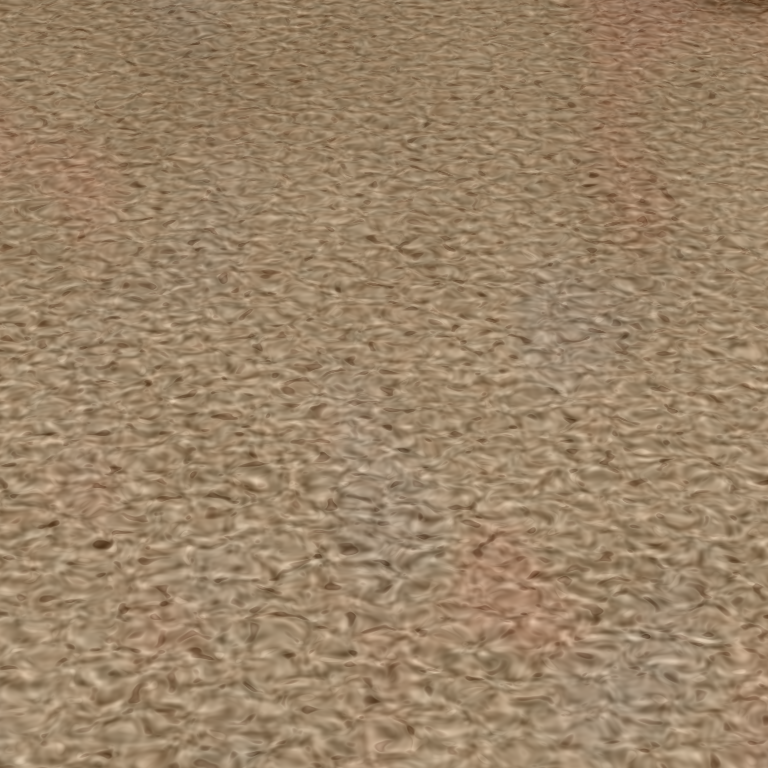
Give the GLSL for this texture, as a WebGL 2 fragment shader.

```glsl
#version 300 es
precision highp float;
precision highp int;
// Sandy gravel ground seen at a slant: grains shrink towards the far (top) edge.
// Layers of gradient noise on a perspective plane give grains, relief shading,
// dark gaps and pale grit; broad noise adds faint tints and uneven light.

uniform vec2 u_resolution;
out vec4 fragColor;

const vec3 SAND = vec3(0.612, 0.522, 0.411);
const vec3 PINK_TINT = vec3(0.030, -0.012, -0.006);
const vec3 GREY_TINT = vec3(-0.012, 0.002, 0.024);
const float HORIZON = 2.4;                  // height of the vanishing line
const vec2 GRAIN_FREQ = vec2(95.0, 345.0);  // grains per unit of the plane
const vec2 LIGHT_STEP = vec2(0.12, 0.42);   // offset for relief shading
const float GRAIN_AMP = 0.19;
const float RELIEF_AMP = 0.13;
const float FINE_AMP = 0.17;
const float GAP_DEPTH = 0.155;
const float GRIT_LIFT = 0.085;
const float FAR_SHADE = 0.055;
const float CORNER_SHADE = 0.13;

// Integer hash of a lattice cell, two values in -1..1
vec2 hash2(vec2 cell) {
    uvec2 v = uvec2(ivec2(cell)) * 1664525u + 1013904223u;
    v.x += v.y * 1664525u;
    v.y += v.x * 1664525u;
    v ^= v >> 16u;
    v.x += v.y * 1664525u;
    v.y += v.x * 1664525u;
    v ^= v >> 16u;
    return vec2(v & 65535u) / 32767.5 - 1.0;
}

// Gradient noise centred on zero
float noise(vec2 p) {
    vec2 i = floor(p);
    vec2 f = p - i;
    vec2 w = f * f * f * (f * (f * 6.0 - 15.0) + 10.0);
    float a = dot(hash2(i), f);
    float b = dot(hash2(i + vec2(1, 0)), f - vec2(1, 0));
    float c = dot(hash2(i + vec2(0, 1)), f - vec2(0, 1));
    float d = dot(hash2(i + vec2(1, 1)), f - vec2(1, 1));
    return mix(mix(a, b, w.x), mix(c, d, w.x), w.y);
}

void main() {
    vec2 uv = gl_FragCoord.xy / u_resolution;

    // Ground plane in perspective, bent slightly so grains curl
    float depth = 1.0 / (HORIZON - uv.y);
    vec2 ground = vec2((uv.x - 0.5) * depth, depth) * GRAIN_FREQ;
    vec2 bend = vec2(noise(ground * 0.45 + 31.7), noise(ground * 0.45 + 77.3));
    vec2 p = ground + bend * 0.9;

    // Grain body, light from above, and finer sand
    float grain = noise(p);
    float relief = grain - noise(p + LIGHT_STEP);
    float fine = noise(p * vec2(2.1, 1.9) + 140.5);
    float tone = GRAIN_AMP * grain + RELIEF_AMP * relief + FINE_AMP * fine;

    // Dark gaps gather in patches; pale grit is scattered and small
    float patchiness = noise(ground * 0.13 + 53.1);
    float gapField = noise(p * vec2(0.95, 1.1) + 211.3) + 0.35 * fine;
    float gaps = smoothstep(0.20, 0.43, gapField + 0.22 * patchiness);
    float grit = smoothstep(0.22, 0.45, noise(p * 1.15 + 319.9) - 0.2 * fine);
    tone += GRIT_LIFT * grit - GAP_DEPTH * gaps;
    tone *= mix(1.08, 0.72, smoothstep(0.3, 1.0, uv.y));

    // Uneven light: broad mottling, darker distance, shaded far corner
    tone += 0.05 * noise(uv * vec2(5.0, 8.0) + 11.4);
    tone += 0.016 - FAR_SHADE * smoothstep(0.45, 1.05, uv.y);
    float corner = length((1.0 - uv) * vec2(1.0, 4.5));
    tone -= CORNER_SHADE * (1.0 - smoothstep(0.02, 0.17, corner));

    // Faint pink and grey stains, plus warmth in the gaps
    float pink = smoothstep(0.05, 0.5, noise(uv * vec2(6.0, 5.0) + 23.6));
    float grey = smoothstep(0.0, 0.5, noise(uv * vec2(5.0, 4.0) + 65.2));
    float speckle = noise(p * 0.6 + 402.7);
    vec3 color = SAND + tone;
    color += PINK_TINT * (pink + 0.5 * speckle) + GREY_TINT * (grey - 0.6 * speckle);
    color += vec3(0.008, -0.004, 0.002) * gaps;

    fragColor = vec4(clamp(color, 0.0, 1.0), 1.0);
}
```
